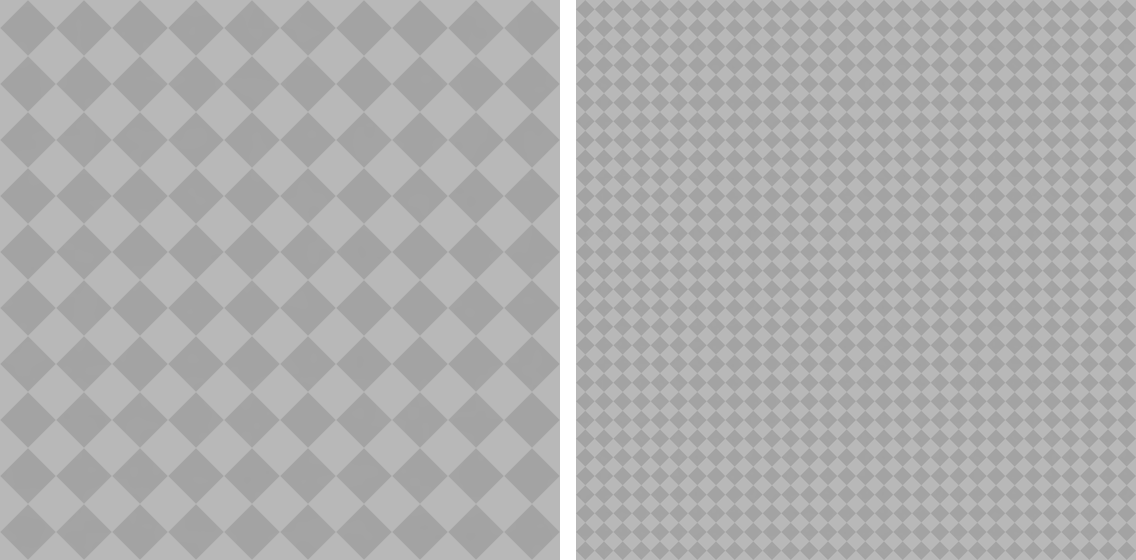
Left, the tile; right, the same tile 3 across and 3 down.
This pattern is drawn by a WebGL 2 fragment shader. Its source:

```glsl
#version 300 es
precision highp float;

uniform vec2 u_resolution;
out vec4 fragColor;

float hash(vec2 p) {
    vec3 q = fract(vec3(p.xyx) * 0.1031);
    q += dot(q, q.yzx + 33.33);
    return fract((q.x + q.y) * q.z);
}

// Value noise that wraps after the given number of cells
float wrappedNoise(vec2 uv, float cells) {
    vec2 p = uv * cells;
    vec2 i = floor(p);
    vec2 f = fract(p);
    f = f * f * (3.0 - 2.0 * f);
    vec2 a = mod(i, cells);
    vec2 b = mod(i + 1.0, cells);
    return mix(mix(hash(a), hash(vec2(b.x, a.y)), f.x),
               mix(hash(vec2(a.x, b.y)), hash(b), f.x), f.y);
}

void main() {
    vec2 uv = gl_FragCoord.xy / u_resolution;

    // Diamond centred in each cell of a ten by ten grid
    vec2 cell = fract(uv * 10.0) - 0.5;
    float edge = (abs(cell.x) + abs(cell.y) - 0.495) * 0.7071;
    float pixel = 10.0 / min(u_resolution.x, u_resolution.y);
    float diamond = 1.0 - smoothstep(-0.7 * pixel, 0.7 * pixel, edge);

    // Faint mottling of the dark diamonds
    float mottle = 0.6 * wrappedNoise(uv, 20.0) + 0.4 * wrappedNoise(uv, 50.0) - 0.5;
    vec3 lightGrey = vec3(0.722);
    vec3 darkGrey = vec3(0.64 + 0.008 * mottle);

    fragColor = vec4(mix(lightGrey, darkGrey, diamond), 1.0);
}
```
